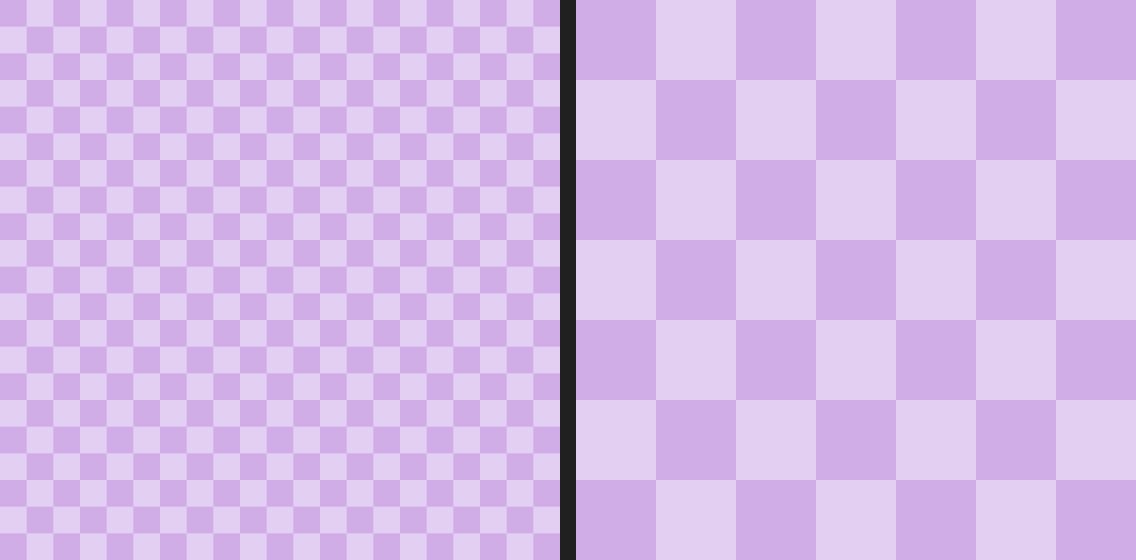
Left: the whole. Right: its middle third, enlarged.
Write a WebGL 1 fragment shader that draws this pattern.

```glsl
precision highp float;

uniform vec2 u_resolution;

const float CELLS = 21.0;
const vec3 LILAC = vec3(0.82, 0.68, 0.91);
const vec3 PALE_LILAC = vec3(0.89, 0.81, 0.95);

// Square wave per axis: +1 in even cells, -1 in odd ones, edges one pixel wide
vec2 squareWave(vec2 cell, vec2 pixel) {
    vec2 edgeDistance = 0.5 - abs(mod(cell + 0.5, 2.0) - 1.0);
    return clamp(2.0 * edgeDistance / pixel, -1.0, 1.0);
}

// Checkerboard coverage: 1 where the cell indices have an even sum
float checker(vec2 cell, vec2 pixel) {
    vec2 wave = squareWave(cell, pixel);
    return 0.5 + 0.5 * wave.x * wave.y;
}

void main() {
    vec2 uv = gl_FragCoord.xy / u_resolution;
    vec2 pixel = CELLS / u_resolution;
    float dark = checker(uv * CELLS, pixel);
    gl_FragColor = vec4(mix(PALE_LILAC, LILAC, dark), 1.0);
}
```
